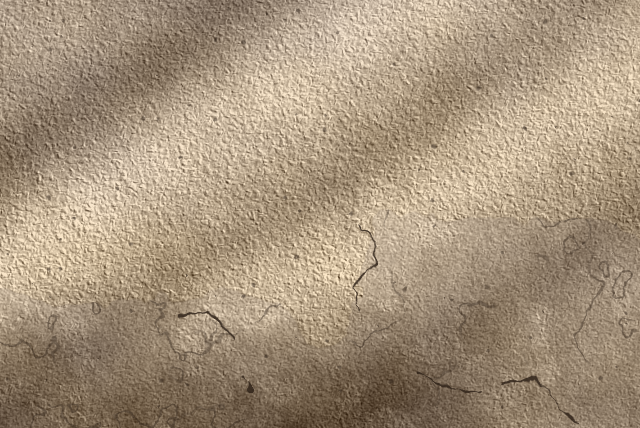
Give the GLSL for this texture, as a WebGL 1 fragment shader.

```glsl
precision highp float;
// Weathered plaster wall: a gritty, lumpy upper coat above a smoother, cracked one.
// Scattered domes and grit are shaded by height differences toward a raking light;
// soft diagonal bands of sun and shade lie over it, and cracks and pits on top.
uniform vec2 u_resolution;

const vec3 DARK_EARTH = vec3(0.36, 0.29, 0.22);
const vec3 PALE_SAND = vec3(0.87, 0.80, 0.71);
const vec3 CRACK_BROWN = vec3(0.19, 0.14, 0.10);
const vec3 WARM_TINT = vec3(0.015, 0.003, -0.035);
const vec2 TO_LIGHT = vec2(0.80, 0.60);
const mat2 TURN = mat2(0.8, 0.6, -0.6, 0.8);

float hash(vec2 p) {
  vec3 q = fract(p.xyx * 0.1031);
  q += dot(q, q.yzx + 33.33);
  return fract((q.x + q.y) * q.z);
}
float noise(vec2 p) {
  vec2 i = floor(p), f = fract(p);
  f = f * f * (3.0 - 2.0 * f);
  return mix(mix(hash(i), hash(i + vec2(1.0, 0.0)), f.x),
             mix(hash(i + vec2(0.0, 1.0)), hash(i + 1.0), f.x), f.y);
}
float fbm(vec2 p) {
  float sum = 0.0, amp = 0.53;
  for (int i = 0; i < 4; i++) {
    sum += amp * noise(p);
    p = 2.0 * TURN * p + 17.3;
    amp *= 0.5;
  }
  return sum;
}
float band(float x, float center, float width) {
  float t = (x - center) / width;
  return exp(-t * t);
}

// Round lumps, one in each cell, most of them small.
float domes(vec2 p) {
  float top = 0.0;
  for (int k = 0; k < 9; k++) {
    vec2 cell = floor(p) + vec2(mod(float(k), 3.0), floor(float(k) / 3.0)) - 1.0;
    vec2 center = cell + vec2(hash(cell + 3.0), hash(cell + 91.0));
    float size = pow(hash(cell + 47.0), 1.6);
    float dome = 1.0 - smoothstep(0.1, 0.35 + 0.4 * size, length(p - center));
    top = max(top, (0.2 + 0.8 * size) * dome);
  }
  return top;
}

// Lumps and grit; coarse sets how much the lumps stand out.
float grainHeight(vec2 p, float coarse) {
  vec2 q = TURN * p + 0.007 * vec2(noise(p * 95.0), noise(p * 95.0 + 31.0));
  float lumps = 0.62 * domes(q * 72.0) + 0.42 * domes(TURN * q * 140.0 + 9.0);
  return coarse * lumps + 0.42 * noise(TURN * q * 225.0);
}

// Brightness of the diagonal sun and shade, fading into gloom at the foot.
float sunlight(vec2 p) {
  float d = p.y - 0.68 * p.x + 0.06 * (fbm(p * 2.5) - 0.5);
  float lift = smoothstep(0.06, 0.36, p.y);
  float light = 0.63 - 0.33 * band(d, 0.62, 0.12) - 0.13 * band(d, 0.06, 0.08);
  light += lift * (0.29 * band(d, 0.37, 0.16) + 0.26 * band(d, -0.15, 0.13));
  light -= 0.19 * band(d, -0.50, 0.10);
  float gloom = 1.0 - smoothstep(0.0, 0.36, p.y);
  return light - 0.43 * gloom * (1.0 - 0.6 * smoothstep(0.9, 1.4, p.x));
}

// Height of the ragged line where the smooth coat ends.
float coatEdge(vec2 p) {
  float ragged = fbm(p * 9.0) - 0.5;
  float rise = smoothstep(0.80, 0.90, p.x + 0.10 * ragged);
  return mix(0.30, 0.49, rise) - 0.09 * band(p.x, 0.75, 0.09) + 0.17 * ragged;
}

float segment(vec2 p, vec2 a, vec2 b) {
  vec2 ap = p - a, ab = b - a;
  return length(ap - ab * clamp(dot(ap, ab) / dot(ab, ab), 0.0, 1.0));
}
float crack(vec2 p, vec2 a, vec2 b, vec2 c, float width) {
  float w = width * (1.6 * noise(p * 45.0) - 0.1), soft = 0.8 / u_resolution.y;
  return 1.0 - smoothstep(w - soft, w + soft, min(segment(p, a, b), segment(p, b, c)));
}
// Thin broken lines along a noise contour, of even width.
float hairline(vec2 p) {
  float n = fbm(p), e = 0.02;
  vec2 slope = vec2(fbm(p + vec2(e, 0.0)) - n, fbm(p + vec2(0.0, e)) - n) / e;
  float d = abs(n - 0.5) / (length(slope) + 0.3);
  return (1.0 - smoothstep(0.004, 0.018, d)) * smoothstep(0.45, 0.7, noise(p * 1.7 + 60.0));
}
// Sparse pits: x is the dark hollow, y its lit far wall.
vec2 pits(vec2 p, float scale, float density) {
  vec2 cell = floor(p * scale);
  vec2 q = fract(p * scale) - 0.3 - 0.4 * vec2(hash(cell + 3.0), hash(cell + 19.0));
  q += 0.005 * scale * (vec2(noise(p * 170.0), noise(p * 170.0 + 7.0)) - 0.5);
  float r = scale * mix(0.002, 0.006, hash(cell + 47.0));
  vec2 d = vec2(length(q), length(q + r * TO_LIGHT));
  return step(hash(cell + 71.0), density) * (1.0 - smoothstep(0.4 * r, 1.3 * r, d));
}

void main() {
  vec2 p = gl_FragCoord.xy / u_resolution.y;
  // Coats, chipped places and relief
  float below = coatEdge(p) - p.y;
  float smoothCoat = smoothstep(-0.004, 0.005, below);
  float chips = smoothstep(0.60, 0.66, fbm(p * 11.0 + 3.0)) * smoothCoat;
  chips = max(chips, band(length(p - vec2(0.56, 0.14)) + 0.08 * fbm(p * 30.0), 0.0, 0.065));
  float coarse = mix(1.0 - 0.2 * smoothstep(0.45, 0.95, p.y), 0.2 + 0.5 * chips, smoothCoat);
  float relief = grainHeight(p, coarse) - grainHeight(p + TO_LIGHT * 0.0040, coarse);
  // Brightness: sun, stains, grit, wear and pits
  float value = sunlight(p) - 0.05 * smoothCoat + 0.08 * chips;
  value += 0.24 * (fbm(p * 16.0) - 0.5) + 0.26 * (noise(TURN * p * 290.0) - 0.5);
  value += smoothCoat * 0.12 * (fbm(p * vec2(80.0, 20.0)) - 0.5);
  value += relief * mix(0.5, 0.9, clamp(value, 0.0, 1.0)) * (relief < 0.0 ? 1.15 : 0.95);
  value -= 0.14 * band(below, 0.002, 0.004) * noise(p * 22.0);
  vec2 pit = pits(p, 15.0, 0.06) + 0.8 * pits(p + 5.0, 31.0, 0.06);
  vec3 color = mix(DARK_EARTH, PALE_SAND, clamp(value + 0.2 * pit.y, -0.4, 1.2));
  float warmth = 0.6 * smoothstep(0.8, 0.3, p.y - 0.3 * p.x) - 0.4 * smoothCoat;
  color += WARM_TINT * (warmth + fbm(p * 5.0) - 0.6);
  // Open cracks, hairlines and a deep hole
  vec2 q = p + 0.018 * (vec2(fbm(p * 42.0), fbm(p * 42.0 + 50.0)) - 0.5);
  float open = crack(q, vec2(0.42, 0.258), vec2(0.488, 0.27), vec2(0.547, 0.213), 0.0038);
  open += crack(q, vec2(0.84, 0.473), vec2(0.873, 0.434), vec2(0.879, 0.385), 0.0026);
  open += crack(q, vec2(0.879, 0.385), vec2(0.826, 0.326), vec2(0.84, 0.273), 0.0026);
  open += crack(q, vec2(1.18, 0.105), vec2(1.25, 0.115), vec2(1.35, 0.008), 0.0038);
  open += crack(q, vec2(0.977, 0.13), vec2(1.055, 0.092), vec2(1.123, 0.082), 0.0026);
  open += crack(q, vec2(0.57, 0.12), vec2(0.58, 0.105), vec2(0.585, 0.09), 0.012);
  float hollow = max(0.85 * min(open, 1.0), 0.62 * min(pit.x, 1.0));
  hollow = max(hollow, 0.4 * smoothCoat * hairline(q * 7.0 + 21.0));
  gl_FragColor = vec4(mix(color, CRACK_BROWN, hollow), 1.0);
}
```
